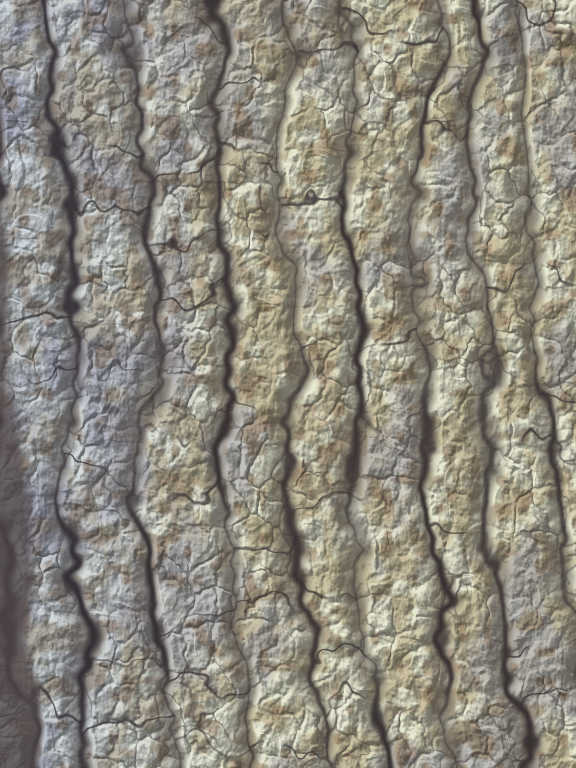
Write a Shadertoy shader that draws this texture.

```glsl
// Weathered tree bark: leaning ridges, dark furrows, cross cracks and flaky plates.
#define RIDGES 8.2      // ridges across the canvas
#define LEAN 0.07       // sideways drift of the furrows
#define CROSS 9.0       // cross cracks per canvas width of height
#define PLATES 23.0     // small plates across the canvas
#define GAIN 0.36       // strength of the relief light
#define PALE vec3(0.72, 0.73, 0.67)
#define TAN vec3(0.63, 0.605, 0.515)
#define GREY vec3(0.56, 0.56, 0.57)
#define UMBER vec3(0.41, 0.39, 0.36)
#define RUST vec3(0.46, 0.39, 0.31)
#define DARK vec3(0.22, 0.195, 0.20)

float hash(vec2 p) {
    vec3 q = fract(p.xyx * 0.1031);
    q += dot(q, q.yzx + 33.33);
    return fract((q.x + q.y) * q.z);
}

float noise(vec2 p) {
    vec2 i = floor(p), f = fract(p);
    f = f * f * (3.0 - 2.0 * f);
    return mix(mix(hash(i), hash(i + vec2(1, 0)), f.x),
               mix(hash(i + vec2(0, 1)), hash(i + vec2(1, 1)), f.x), f.y);
}

float fbm(vec2 p) {
    float sum = 0.0, amp = 0.533;
    for (int i = 0; i < 4; i++) {
        sum += amp * noise(p);
        p = mat2(1.6, 1.2, -1.2, 1.6) * p + 7.3;
        amp *= 0.5;
    }
    return sum;
}

// Nearest furrow: signed distance, furrow id, ridge id
vec3 furrow(vec2 p) {
    float u = (p.x + LEAN * p.y) * RIDGES;
    u += 0.5 * noise(p * vec2(5, 4)) + 0.3 * noise(p * vec2(17, 13)) + 0.13 * noise(p * 45.0);
    float nearest = 9.0, id = 0.0;
    for (int i = -1; i <= 1; i++) {
        float k = floor(u + 0.5) + float(i);
        float line = k + 0.45 * (hash(vec2(k, 3.0)) - 0.5)
                       + 0.4 * (noise(vec2(k * 7.3, p.y * 3.0)) - 0.5);
        if (abs(u - line) < abs(nearest)) { nearest = u - line; id = k; }
    }
    return vec3(nearest / RIDGES, id, nearest > 0.0 ? id : id - 1.0);
}

// Ridge slope: long on the shaded right flank, short on the lit left flank
float ridge(float d) {
    return smoothstep(0.0, 1.0, d < 0.0 ? -d / 0.044 : d / 0.022);
}

// Irregular plates: gap between the two nearest centres, plate random value
vec2 plates(vec2 p) {
    p = p * vec2(PLATES, PLATES * 0.8) + 1.1 * vec2(fbm(p * 24.0), fbm(p * 24.0 + 40.0));
    vec2 cell = floor(p);
    float first = 9.0, second = 9.0, id = 0.0;
    for (int y = -1; y <= 1; y++)
    for (int x = -1; x <= 1; x++) {
        vec2 c = cell + vec2(x, y);
        float d = length(c + vec2(hash(c), hash(c + 57.0)) - p);
        if (d < first) { second = first; first = d; id = hash(c + 91.0); }
        else second = min(second, d);
    }
    return vec2(second - first, id);
}

// Dark line between stacked blocks of one ridge
float crossCrack(vec2 p, float ridgeId) {
    float v = p.y * CROSS + 9.0 * hash(vec2(ridgeId, 11.0))
            + 0.9 * noise(p * vec2(15, 7)) + 0.3 * noise(p * 50.0);
    float strength = smoothstep(0.3, 0.75, hash(vec2(ridgeId, floor(v))));
    float d = abs(fract(v) - 0.5) / CROSS;
    return strength * (1.0 - smoothstep(0.0005, 0.0055, d)) * smoothstep(0.25, 0.55, noise(p * 19.0));
}

float height(vec2 p) {
    vec2 plate = plates(p);
    float flake = smoothstep(0.42, 0.58, noise(p * vec2(36, 30) + 3.0 * noise(p * 20.0)));
    return 0.022 * ridge(furrow(p).x) + 0.025 * fbm(p * vec2(48, 40)) + 0.003 * flake
         + (0.002 + 0.005 * plate.y) * smoothstep(0.0, 0.3, plate.x);
}

void mainImage(out vec4 fragColor, in vec2 fragCoord) {
    vec2 p = fragCoord / iResolution.x;
    vec3 f = furrow(p);
    vec2 plate = plates(p);

    // Patchy surface colour
    vec3 color = mix(TAN, PALE, smoothstep(0.38, 0.6, fbm(p * vec2(26, 22)) + 0.12 * (plate.y - 0.5)));
    color = mix(color, GREY, 0.75 * smoothstep(0.48, 0.68, fbm(p * vec2(10, 7) + 20.0)));
    color = mix(color, RUST, 0.55 * smoothstep(0.62, 0.82, noise(p * vec2(46, 40) + 9.0)));

    // Relief lit from the upper left
    float reach = 0.004;
    float slope = (height(p) - height(p + reach * vec2(-0.6, 0.8))) / reach;
    color *= 1.0 + clamp(GAIN * slope, -0.32, 0.24);

    // Shaded flanks, plate seams and cross cracks
    float flank = 1.0 - ridge(f.x);
    color = mix(color, UMBER * (0.8 + 0.4 * fbm(p * vec2(50, 30))), 0.72 * flank);
    float seam = 1.0 - smoothstep(0.0, 0.13, plate.x);
    color = mix(color, DARK, 0.38 * seam * smoothstep(0.4, 0.65, noise(p * 14.0 + 5.0)));
    color = mix(color, DARK, 0.75 * crossCrack(p, f.z));

    // Open furrows, wide and narrow by turns
    float opening = smoothstep(0.3, 0.75, noise(vec2(f.y * 3.7, p.y * 3.5)));
    float core = 1.0 - smoothstep(0.0, 0.004 + 0.009 * opening, abs(f.x + 0.002));
    color = mix(color, DARK, core * (0.45 + 0.55 * opening));

    // Cool left side and shadow at the lower left rim
    color *= mix(vec3(0.91, 0.93, 1.04), vec3(1.02, 1.01, 0.99), smoothstep(0.0, 0.5, p.x));
    float rim = p.x - 0.075 * (1.0 - p.y) + 0.03 * (noise(p * vec2(20, 9)) - 0.5);
    color = mix(DARK * 1.4, color, 0.25 + 0.75 * smoothstep(-0.012, 0.014, rim));

    fragColor = vec4(color, 1.0);
}
```
